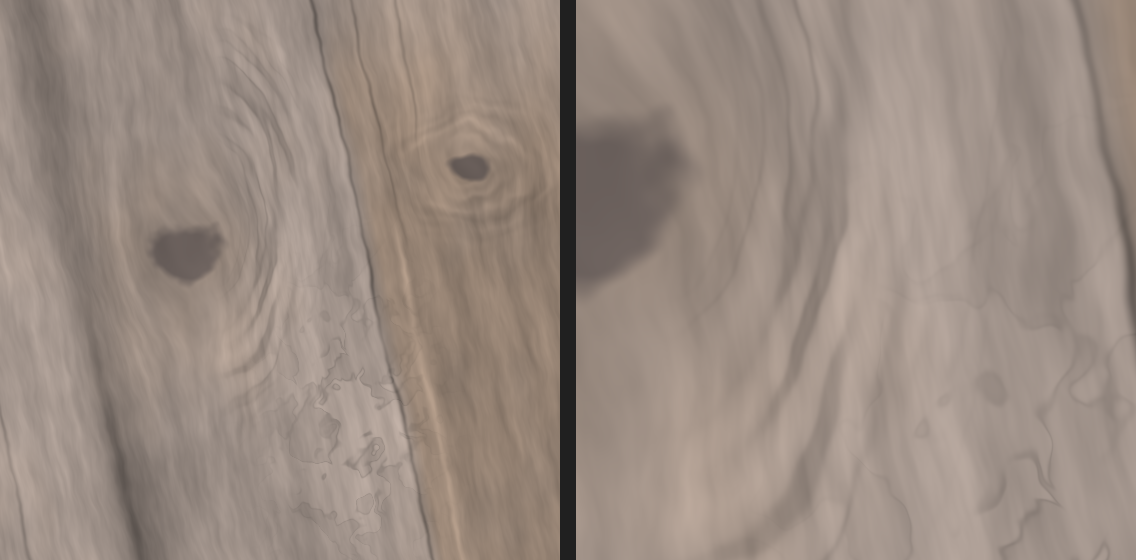
Left: the whole. Right: its middle third, enlarged.
A WebGL 1 fragment shader for this texture:

```glsl
precision highp float;
uniform vec2 u_resolution;

#define GREY_WOOD vec3(0.604, 0.553, 0.522)
#define TAN_WOOD vec3(0.580, 0.506, 0.446)
#define KNOT_COLOR vec3(0.390, 0.352, 0.340)
#define GRAIN_SLANT 0.22
#define BIG_KNOT vec2(0.33, 0.55)
#define SMALL_KNOT vec2(0.84, 0.70)
#define RING_CENTER vec2(0.375, 0.60)
#define SEAM 0.775
#define DARK_BAND 0.27
#define GRAIN_CONTRAST 0.135

vec2 hashGradient(vec2 cell) {
  float h = fract(sin(dot(cell, vec2(127.1, 311.7))) * 43758.55);
  return vec2(cos(h * 6.2832), sin(h * 6.2832));
}

float gradientNoise(vec2 p) {
  vec2 i = floor(p), f = p - i;
  vec2 u = f * f * f * (f * (f * 6.0 - 15.0) + 10.0);
  vec2 e = vec2(1.0, 0.0);
  float a = dot(hashGradient(i), f);
  float b = dot(hashGradient(i + e.xy), f - e.xy);
  float c = dot(hashGradient(i + e.yx), f - e.yx);
  float d = dot(hashGradient(i + e.xx), f - e.xx);
  return mix(mix(a, b, u.x), mix(c, d, u.x), u.y);
}

float fbm(vec2 p) {
  float sum = 0.0, amplitude = 1.0;
  for (int i = 0; i < 3; i++) {
    sum += amplitude * gradientNoise(p);
    p = mat2(2.0, 0.1, -0.1, 2.0) * p + 17.3;
    amplitude *= 0.5;
  }
  return sum;
}

float bump(float x, float center, float width) {
  float d = (x - center) / width;
  return exp(-d * d);
}

// Sideways push that makes the grain flow around a knot
float knotPush(vec2 d, vec2 reach) {
  vec2 q = d / reach;
  return 0.75 * d.x * exp(-dot(q, q));
}

float knotMask(vec2 d, vec2 radii, vec2 p) {
  float taper = 1.0 + clamp(d.y * 5.0, -0.4, 0.3);
  float r = length(d / radii / vec2(taper, 1.0)) + 0.45 * fbm(p * 16.0);
  return smoothstep(1.25, 0.7, r);
}

void main() {
  vec2 p = gl_FragCoord.xy / u_resolution;
  vec2 toBig = p - BIG_KNOT, toSmall = p - SMALL_KNOT;

  // Slanted grain coordinate, bent by waves and knots
  float s = p.x + GRAIN_SLANT * p.y;
  s += 0.014 * gradientNoise(vec2(s * 4.0, p.y * 3.5));
  s -= knotPush(toBig, vec2(0.13, 0.19)) + knotPush(toSmall, vec2(0.09, 0.08));
  float rough = s + 0.006 * fbm(vec2(s * 12.0, p.y * 14.0));

  // Fibres from broad to fine
  float broad = fbm(vec2(s * 8.0, p.y * 1.3));
  float streak = fbm(vec2(rough * 28.0, p.y * 3.5) + 5.0);
  float fine = fbm(vec2(rough * 75.0, p.y * 15.0) + 9.0);
  float blotch = fbm(p * vec2(6.0, 4.0) + 31.0);
  float tone = GRAIN_CONTRAST * (0.8 * broad + 0.9 * streak + 0.5 * fine + 0.7 * blotch);

  // Long light and dark bands
  float lower = smoothstep(0.55, 0.2, p.y);
  tone -= (0.17 + 0.12 * streak) * bump(s, DARK_BAND, 0.045);
  tone -= 0.16 * lower * bump(rough, DARK_BAND - 0.015, 0.012);
  tone += 0.08 * bump(s, 0.14, 0.05) + 0.08 * bump(s, 0.69, 0.07);
  tone += 0.07 * smoothstep(0.6, 1.0, p.y) * smoothstep(0.85, 1.0, s);

  // Curved growth rings beside the big knot
  vec2 toRing = (p - RING_CENTER) / vec2(1.0, 1.9);
  float ringRadius = length(toRing) + 0.012 * fbm(p * 9.0);
  float ringArea = smoothstep(0.0, 0.07, toRing.x) * bump(ringRadius, 0.125, 0.06);
  float ring = gradientNoise(vec2(ringRadius * 55.0, p.y * 4.0));
  tone += ringArea * (0.05 + 0.2 * ring - 0.13 * bump(ring, -0.2, 0.1));

  // Worn patches with wrinkled outlines
  vec2 patchOffset = (p - vec2(0.63, 0.24)) / vec2(0.12, 0.23);
  float patchArea = exp(-dot(patchOffset, patchOffset));
  float wear = fbm(p * vec2(12.0, 9.0) + 0.6 * fbm(p * 14.0 + 3.0));
  tone += patchArea * (0.09 * smoothstep(-0.12, 0.08, wear) - 0.13 * bump(wear, -0.04, 0.045));

  // Swirling fibres around the small knot
  float swirl = length(toSmall / vec2(1.4, 1.0)) + 0.02 * fbm(p * 12.0);
  tone += 0.22 * gradientNoise(vec2(swirl * 60.0, p.x * 9.0)) * bump(swirl, 0.06, 0.05);

  // Cracks of uneven depth, and a pale splinter by the seam
  float depth = 0.75 + 0.7 * gradientNoise(vec2(p.y * 9.0, 2.0));
  float cracks = bump(rough, SEAM, 0.0038) + 0.25 * bump(rough, SEAM + 0.007, 0.012);
  cracks += 0.75 * smoothstep(0.45, 0.8, p.y) * bump(rough, 0.848, 0.0035);
  cracks += 0.55 * smoothstep(0.66, 0.76, p.y) * bump(rough, 0.925, 0.0035);
  cracks += 0.8 * smoothstep(0.36, 0.2, p.y) * bump(rough, 0.058, 0.004);
  tone -= 0.32 * depth * cracks;
  float splinter = smoothstep(0.64, 0.56, p.y) * bump(rough, 0.832, 0.006);
  tone += 0.17 * depth * splinter;

  // Wood colour: grey on the left, brown beyond the seam
  float brown = smoothstep(SEAM - 0.01, SEAM + 0.03, s) * smoothstep(1.25, 0.6, p.y);
  brown += 0.45 * exp(-dot(toBig, toBig) * 45.0) + 0.35 * blotch;
  vec3 color = mix(GREY_WOOD, TAN_WOOD, clamp(brown, 0.0, 1.0));
  color *= 1.0 + tone;

  // Knots with a soft shadow around them
  float bigKnot = knotMask(toBig, vec2(0.058, 0.052), p);
  float smallKnot = knotMask(toSmall, vec2(0.034, 0.022), p + 4.0);
  color *= 1.0 - 0.10 * exp(-dot(toBig, toBig) * 110.0);
  vec3 knotColor = KNOT_COLOR * (1.0 + 0.15 * streak + 0.12 * blotch);
  color = mix(color, knotColor, 0.88 * max(bigKnot, smallKnot));

  gl_FragColor = vec4(clamp(color, 0.0, 1.0), 1.0);
}
```
